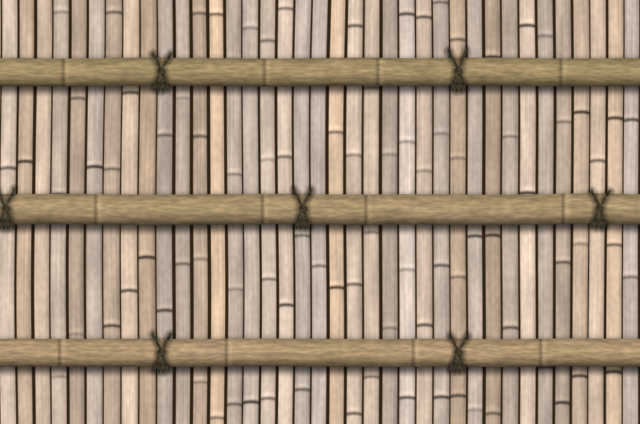
Give the GLSL for this texture, as a Shadertoy shader.

```glsl
// Bamboo fence: 37 narrow upright slats behind three horizontal poles.
// Slats are warped cells with hashed tint, gaps and nodes; the poles are
// shaded cylinders, tied by cord knots staggered from row to row.

const float SLATS = 37.0;
const float KNOT_PITCH = 0.464;
const vec3 GAP = vec3(0.19, 0.14, 0.08);
const vec3 CORD = vec3(0.20, 0.18, 0.13);

float hash(vec2 p) {
    vec3 q = fract(p.xyx * vec3(0.1031, 0.1030, 0.0973));
    q += dot(q, q.yzx + 33.33);
    return fract((q.x + q.y) * q.z);
}

vec2 gradient(vec2 cell) {
    float a = 6.2832 * hash(cell + 17.0);
    return vec2(cos(a), sin(a));
}

// Gradient noise, roughly -0.7 to 0.7.
float noise(vec2 p) {
    vec2 i = floor(p), f = p - i;
    vec2 u = f * f * f * (f * (f * 6.0 - 15.0) + 10.0);
    vec2 e = vec2(1.0, 0.0);
    float low = mix(dot(gradient(i), f), dot(gradient(i + e.xy), f - e.xy), u.x);
    float high = mix(dot(gradient(i + e.yx), f - e.yx), dot(gradient(i + 1.0), f - 1.0), u.x);
    return mix(low, high, u.y);
}

float bump(float d, float width) {
    return exp(-d * d / (width * width));
}

float segment(vec2 p, vec2 a, vec2 b) {
    vec2 ab = b - a;
    return length(p - a - ab * clamp(dot(p - a, ab) / dot(ab, ab), 0.0, 1.0));
}

// Upright slats; uv spans the canvas, px is one pixel in canvas heights.
vec3 slatWall(vec2 uv, float aspect, float px) {
    float x = uv.x * SLATS + 0.22 * noise(uv * vec2(5.0, 1.6) + 3.0);
    float id = floor(x), f = x - id;
    float side = 2.0 * f - 1.0;
    float pixel = px * SLATS / aspect;

    // Nodes split each slat into slightly different lengths of cane.
    float span = mix(0.27, 0.48, hash(vec2(id, 1.0)));
    float s = uv.y / span + hash(vec2(id, 2.0));
    float node = floor(s + 0.5);
    float n = (s - node) * span + 0.003 * side * side;
    float strength = mix(0.15, 0.6, hash(vec2(id, node + 40.0)));

    vec3 pale = vec3(0.83, 0.765, 0.715), tan_ = vec3(0.84, 0.725, 0.61);
    vec3 col = mix(pale, tan_, hash(vec2(id, 3.0)));
    col *= mix(0.86, 1.06, hash(vec2(id, 4.0)));
    col *= mix(0.96, 1.03, hash(vec2(id, floor(s) + 80.0)));

    // Grain, stains and rounding.
    col *= 1.0 + 0.09 * noise(vec2(x * 7.0, uv.y * 5.0));
    col *= 1.0 + 0.13 * noise(vec2(x * 1.5, uv.y * 9.0) + 50.0);
    col *= 1.0 + 0.07 * noise(vec2(x * 4.0, uv.y * 60.0));
    col *= 1.03 - 0.24 * pow(abs(side + 0.12), 3.0);
    col *= 1.0 - strength * bump(n, 0.0042);
    col *= 1.0 + 0.09 * bump(n - 0.010, 0.006);

    // Each gap has its own width, shared by its two neighbours.
    float gap = mix(0.025, 0.095, hash(vec2(floor(x + 0.5), 5.0)));
    float inset = 0.5 - abs(f - 0.5);
    float soft = max(pixel, 0.055);
    return mix(GAP, col, smoothstep(gap - soft, gap + soft, inset));
}

// Pole surface; h runs from -1 at the lower edge to 1 at the upper edge.
vec3 poleColor(float x, float h, float row) {
    vec3 olive = vec3(0.63, 0.55, 0.40), tan_ = vec3(0.70, 0.59, 0.46);
    vec3 col = mix(olive, tan_, 0.35 * row + 0.5 * noise(vec2(x * 5.0, row * 7.0 + h)));
    col *= 1.04 - 0.42 * pow(abs(h - 0.22), 2.2);
    col *= 1.0 + 0.18 * noise(vec2(x * 22.0, h * 3.5 + row * 9.0));
    col *= 1.0 + 0.14 * noise(vec2(x * 75.0, h * 6.0 + row * 30.0));
    float cell = floor(x / 0.232);
    float n = x - (cell + mix(0.4, 0.8, hash(vec2(cell, row + 60.0)))) * 0.232;
    return col * (1.0 - 0.22 * bump(n, 0.003) + 0.10 * bump(n - 0.006, 0.004));
}

// Distance to a tied cord: wrap, crossing legs and two raised ends.
float knot(vec2 p, float seed) {
    p.x += 0.10 * p.y * (seed - 0.5) + 0.003 * noise(p * 60.0 + seed * 20.0);
    vec2 q = vec2(abs(p.x), p.y);
    float d = segment(q, vec2(0.0, 0.004), vec2(0.021, 0.040 + 0.012 * seed));
    d = min(d, segment(q, vec2(0.002, 0.0), vec2(0.015, -0.040)));
    d = min(d, segment(q, vec2(0.004, 0.004), vec2(0.005, -0.044)));
    return min(d, length(p) - 0.007) - 0.0032;
}

void mainImage(out vec4 fragColor, in vec2 fragCoord) {
    vec2 uv = fragCoord / iResolution.xy;
    float aspect = iResolution.x / iResolution.y, px = 1.0 / iResolution.y;
    vec3 col = slatWall(uv, aspect, px);

    for (int i = 0; i < 3; i++) {
        float row = float(i), middle = mod(row, 2.0);
        float halfHeight = 0.033 + 0.003 * middle;
        float y = uv.y - 0.830 + 0.331 * row - 0.007 * middle;
        y += 0.004 * noise(vec2(uv.x * 6.0, row * 5.0));

        // Contact shadow, then the pole itself.
        float under = smoothstep(-halfHeight - 0.028, -halfHeight, y) * step(y, 0.0);
        col *= 1.0 - 0.60 * under - 0.15 * bump(y - halfHeight, 0.007);
        float cover = 1.0 - smoothstep(-px, px, abs(y) - halfHeight);
        col = mix(col, poleColor(uv.x, y / halfHeight, row), cover);

        // Knots repeat along the pole, shifted by half a pitch each row.
        float k = (uv.x - mix(0.252, 0.009, middle)) / KNOT_PITCH;
        float id = floor(k + 0.5);
        vec2 p = vec2((k - id) * KNOT_PITCH * aspect, y);
        float d = knot(p, hash(vec2(id + 9.0, row)));
        col *= 1.0 - 0.35 * (1.0 - smoothstep(0.0, 0.013, d));
        vec3 cord = CORD * (1.15 + 0.8 * noise(p * 130.0));
        col = mix(col, cord, 0.88 * (1.0 - smoothstep(-px, px, d)));
    }
    fragColor = vec4(clamp(col, 0.0, 1.0), 1.0);
}
```
